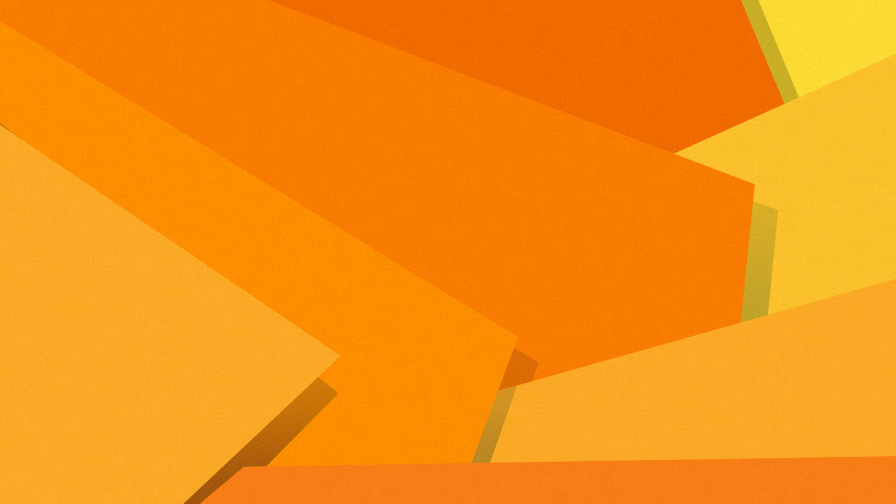
A WebGL 1 fragment shader for this background:

```glsl
precision highp float;
// Overlapping sheets of orange, amber and yellow paper with slanted cast shadows.
// Each sheet is an intersection of half-planes, painted from back to front,
// then finished with a fine gradient-noise paper grain.

uniform vec2 u_resolution;

const float HEIGHT = 4.32; // canvas height in drawing units

const vec3 YELLOW    = vec3(0.985, 0.860, 0.200);
const vec3 GOLD      = vec3(0.980, 0.755, 0.170);
const vec3 AMBER     = vec3(0.980, 0.660, 0.145);
const vec3 TANGERINE = vec3(0.988, 0.555, 0.005);
const vec3 ORANGE    = vec3(0.972, 0.485, 0.005);
const vec3 RUST      = vec3(0.938, 0.418, 0.005);
const vec3 CORAL     = vec3(0.968, 0.490, 0.085);

// Signed distance from line a-b, positive to the right of travel
float side(vec2 p, vec2 a, vec2 b) {
  vec2 d = normalize(b - a);
  return dot(p - a, vec2(d.y, -d.x));
}

// Wedge with its tip at b, edges given in clockwise order
float wedge(vec2 p, vec2 a, vec2 b, vec2 c) {
  return min(side(p, a, b), side(p, b, c));
}

// Antialiased coverage of a signed distance
float cover(float dist, float pixel) {
  return clamp(dist / pixel + 0.5, 0.0, 1.0);
}

// Shadow tint that deepens from height top down to height bottom
vec3 shadowTint(float y, float top, float bottom, vec3 light, vec3 deep) {
  return mix(light, deep, smoothstep(top, bottom, y) );
}

vec2 hashGradient(vec2 cell) {
  vec3 q = fract(vec3(cell.xyx) * vec3(0.1031, 0.1030, 0.0973));
  q += dot(q, q.yzx + 33.33);
  float angle = 6.2832 * fract((q.x + q.y) * q.z);
  return vec2(cos(angle), sin(angle));
}

float gradientNoise(vec2 p) {
  vec2 i = floor(p);
  vec2 f = p - i;
  vec2 u = f * f * f * (f * (f * 6.0 - 15.0) + 10.0);
  vec2 e = vec2(1.0, 0.0);
  float low = mix(dot(hashGradient(i), f),
                  dot(hashGradient(i + e), f - e), u.x);
  float high = mix(dot(hashGradient(i + e.yx), f - e.yx),
                   dot(hashGradient(i + 1.0), f - 1.0), u.x);
  return mix(low, high, u.y);
}

// Fine fibres over a faint broad mottling
float paperGrain(vec2 p) {
  return 0.024 * gradientNoise(p * 43.0) + 0.008 * gradientNoise(p * 7.0 + 19.0);
}

void main() {
  float pixel = HEIGHT / u_resolution.y;
  vec2 p = gl_FragCoord.xy * pixel;
  vec3 color = YELLOW;
  vec3 tint;

  // Rust sheet and its shadow on the yellow corner
  float shade = side(p, vec2(6.50, 4.32), vec2(6.85, 3.48));
  color = mix(color, vec3(0.79, 0.68, 0.15), cover(shade, pixel));
  float sheet = side(p, vec2(6.35, 4.32), vec2(6.72, 3.44));
  color = mix(color, RUST, cover(sheet, pixel));

  // Gold sheet on the right
  sheet = side(p, vec2(5.77, 3.00), vec2(7.68, 3.86));
  color = mix(color, GOLD, cover(sheet, pixel));

  // Large orange sheet and its shadow
  shade = wedge(p, vec2(6.47, 2.59), vec2(6.67, 2.52), vec2(6.58, 1.60));
  tint = mix(vec3(0.76, 0.64, 0.16), vec3(0.85, 0.68, 0.15), smoothstep(1.6, 2.6, p.y));
  color = mix(color, tint, cover(shade, pixel));
  sheet = wedge(p, vec2(2.30, 4.32), vec2(6.47, 2.74), vec2(6.35, 1.56));
  color = mix(color, ORANGE, cover(sheet, pixel));

  // Tangerine shadow on orange, then the amber sheet above it
  shade = wedge(p, vec2(4.44, 1.32), vec2(4.62, 1.21), vec2(4.56, 1.06));
  color = mix(color, vec3(0.86, 0.42, 0.02), cover(shade, pixel));
  float amber = cover(side(p, vec2(4.27, 0.97), vec2(7.68, 1.93)), pixel);
  color = mix(color, AMBER, amber);

  // Tangerine band and its shadow on amber
  shade = side(p, vec2(4.43, 1.01), vec2(4.20, 0.35));
  tint = mix(vec3(0.73, 0.53, 0.14), vec3(0.83, 0.58, 0.13), smoothstep(0.35, 1.0, p.y));
  color = mix(color, tint, amber * cover(shade, pixel));
  sheet = wedge(p, vec2(0.00, 4.14), vec2(4.44, 1.43), vec2(4.04, 0.35));
  color = mix(color, TANGERINE, cover(sheet, pixel));

  // Left amber sheet and its deep shadow
  shade = wedge(p, vec2(2.75, 1.07), vec2(2.90, 0.95), vec2(2.28, 0.32));
  tint = mix(vec3(0.63, 0.33, 0.05), vec3(0.81, 0.47, 0.03), smoothstep(0.0, 1.1, p.y));
  color = mix(color, tint, cover(shade, pixel));
  sheet = wedge(p, vec2(0.00, 3.25), vec2(2.92, 1.27), vec2(1.57, 0.00));
  color = mix(color, AMBER, cover(sheet, pixel));

  // Coral strip along the bottom
  sheet = wedge(p, vec2(1.71, 0.00), vec2(2.09, 0.32), vec2(7.68, 0.41));
  color = mix(color, CORAL, cover(sheet, pixel));

  gl_FragColor = vec4(color + paperGrain(p), 1.0);
}
```
